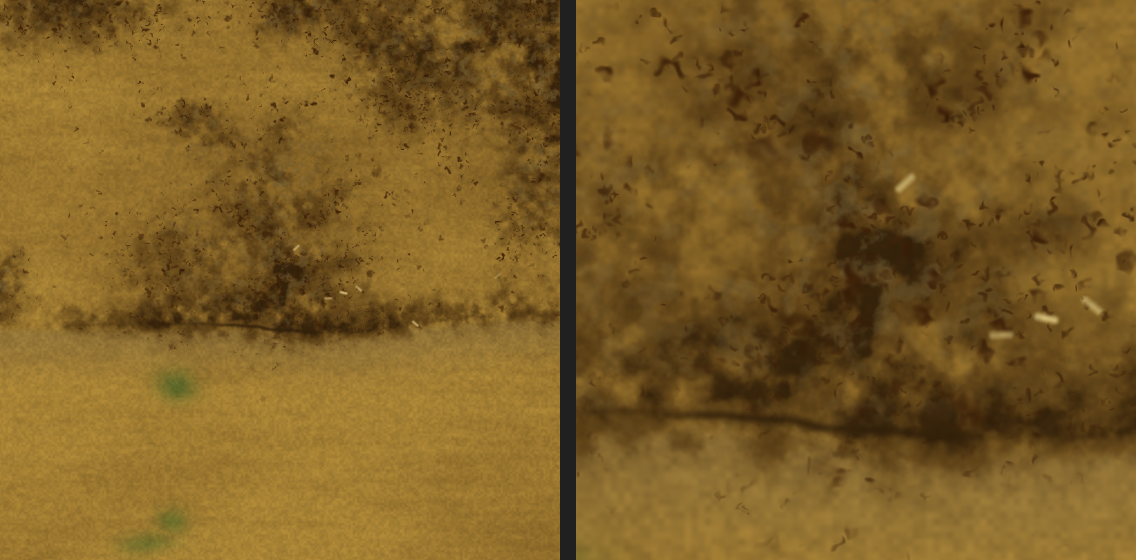
Left, the full canvas; right, a detail of the centre.
This texture is drawn by a Shadertoy shader. Its source:

```glsl
const vec3 OCHRE = vec3(0.655, 0.510, 0.205);
const vec3 TAN = vec3(0.530, 0.395, 0.150);
const vec3 UMBER = vec3(0.360, 0.250, 0.085);
const vec3 SOOT = vec3(0.190, 0.120, 0.035);
const vec3 RUST = vec3(0.225, 0.115, 0.025);
const vec3 ASH = vec3(0.450, 0.375, 0.215);
const vec3 GREEN = vec3(0.300, 0.390, 0.150);
const vec3 CREAM = vec3(0.780, 0.690, 0.430);

float hash(vec2 p) {
    vec3 q = fract(p.xyx * 0.1031);
    q += dot(q, q.yzx + 33.33);
    return fract((q.x + q.y) * q.z);
}

float noise(vec2 p) {
    vec2 i = floor(p), f = fract(p), e = vec2(0.0, 1.0);
    f = f * f * (3.0 - 2.0 * f);
    return mix(mix(hash(i), hash(i + e.yx), f.x), mix(hash(i + e), hash(i + 1.0), f.x), f.y);
}

float fbm(vec2 p) {
    float sum = 0.0, amp = 0.533;
    for (int i = 0; i < 4; i++, amp *= 0.5) {
        sum += amp * noise(p);
        p = mat2(1.6, 1.2, -1.2, 1.6) * p + 9.3;
    }
    return sum;
}

vec2 fbm2(vec2 p) { return vec2(fbm(p), fbm(p + 40.0)) - 0.5; }

// Soft elliptical patch: centre in xy, radii in zw
float blob(vec2 p, vec4 s) {
    vec2 d = (p - s.xy) / s.zw;
    return exp(-dot(d, d));
}

// Ragged specks whose chance follows the local density
float specks(vec2 p, float cells, float density, float seed) {
    vec2 q = p * cells + 0.8 * (vec2(noise(p * cells * 2.3), noise(p * cells * 2.3 + 31.0)) - 0.5);
    float cover = 0.0;
    for (int k = 0; k < 9; k++) {
        vec2 id = floor(q) + vec2(k % 3 - 1, k / 3 - 1);
        float chance = hash(id + seed + 5.0), size = hash(id + seed + 23.0);
        float d = length(q - id - vec2(hash(id + seed), hash(id + seed + 71.0))) / mix(0.22, 0.5, size * size);
        float present = smoothstep(chance, chance + 0.12, density) * mix(0.5, 1.0, hash(id + seed + 37.0));
        cover = max(cover, present * (1.0 - smoothstep(0.2, 1.25, d)));
    }
    return cover;
}

// Mould patches, each with a strength; spread widens them into a haze
float mould(vec2 p, float spread) {
    const vec4 shapes[11] = vec4[](
        vec4(0.37, 0.76, 0.09, 0.035), vec4(0.52, 0.68, 0.075, 0.08), vec4(0.52, 0.53, 0.11, 0.10),
        vec4(0.35, 0.54, 0.14, 0.11), vec4(0.82, 0.92, 0.19, 0.15), vec4(1.01, 0.85, 0.08, 0.22),
        vec4(0.53, 0.975, 0.055, 0.04), vec4(0.08, 1.01, 0.24, 0.10), vec4(0.0, 0.52, 0.027, 0.04),
        vec4(0.98, 0.67, 0.08, 0.11), vec4(0.66, 0.94, 0.07, 0.09));
    const float strengths[11] = float[](0.65, 0.8, 0.8, 0.45, 0.8, 0.8, 0.9, 0.6, 1.0, 0.5, 0.4);
    float clear = 1.0;
    for (int i = 0; i < 11; i++)
        clear *= 1.0 - strengths[i] * blob(p, shapes[i] * vec4(1.0, 1.0, spread, spread));
    return 1.0 - clear;
}

// Small pale slivers scattered near the middle
float slivers(vec2 p) {
    float cover = 0.0;
    for (float i = 0.0; i < 6.0; i++) {
        vec2 id = vec2(i, 17.0);
        vec2 d = p - vec2(0.45, 0.32) - vec2(hash(id), hash(id + 71.7)) * vec2(0.45, 0.25);
        float angle = (hash(id + 3.0) - 0.5) * 1.6;
        vec2 axis = vec2(cos(angle), sin(angle));
        d -= axis * clamp(dot(d, axis), -0.005, 0.005);
        cover = max(cover, smoothstep(0.004, 0.0, length(d)) * mix(0.3, 1.0, hash(id + 8.0)));
    }
    return cover;
}

void mainImage(out vec4 fragColor, in vec2 fragCoord) {
    vec2 p = fragCoord / iResolution.y;
    vec2 warp = fbm2(p * 9.0), ruffle = fbm2(p * 34.0);
    float cloud = fbm(p * 15.0 + warp * 2.0), mottle = fbm(p * 60.0);
    float density = mould(p + warp * 0.11 + ruffle * 0.045, 1.0);
    float haze = mould(p + warp * 0.08, 1.6);

    // Ochre ground with faint streaks, browner near the mould and edges
    float streak = fbm(p * vec2(7.0, 75.0) + warp * 2.0) - 0.5;
    float warmth = 0.75 + 1.1 * (fbm(p * vec2(3.0, 7.0)) - 0.5) + 0.6 * streak - 0.75 * haze;
    warmth -= 0.35 * smoothstep(0.5, 1.0, p.x) * smoothstep(0.4, 0.0, p.y);
    vec3 col = mix(TAN, OCHRE, clamp(warmth, 0.0, 1.0));

    // Seam: long brown shade above, short one below, a broken crack between
    float seamY = 0.422 - 0.012 * smoothstep(0.3, 0.6, p.x) + 0.03 * smoothstep(0.62, 0.95, p.x);
    float d = p.y - seamY + 0.012 * (fbm(p * vec2(16.0, 5.0)) - 0.5);
    float shade = d > 0.0 ? exp(-pow(d / 0.05, 2.0)) : exp(d / 0.022);
    float seam = shade * mix(0.45, 0.8, smoothstep(0.15, 0.4, p.x));
    float crack = exp(-pow(d / 0.003, 2.0)) * smoothstep(0.4, 0.7, fbm(p * vec2(8.0, 3.0) + 4.0));
    col = mix(col, ASH * 1.2, 0.45 * smoothstep(-0.12, -0.01, d) * smoothstep(0.0, -0.02, d));

    // Mould film broken up by cloud and mottle
    float film = (density + seam * 0.8) * (0.7 + 1.5 * (cloud - 0.5) + 1.5 * (mottle - 0.5));
    film += 0.35 * haze * (fbm(p * 24.0 + 60.0) - 0.35);
    col = mix(col, UMBER, 0.95 * smoothstep(0.05, 0.55, film));
    col = mix(col, SOOT, 0.9 * smoothstep(0.48, 0.95, film));
    col = mix(col, ASH, 0.6 * smoothstep(0.5, 0.72, fbm(p * 85.0 + 13.0)) * density);

    // Specks: coarse clusters, medium dots and fine pepper
    float upper = smoothstep(0.4, 0.5, p.y);
    float spread = (0.65 * density + 0.35 * haze + 0.3 * seam) * smoothstep(0.25, 0.7, cloud);
    float dots = specks(p, 48.0, 0.3 * spread + 0.004 + 0.012 * upper, 10.0);
    dots = max(dots, specks(p, 78.0, 0.75 * spread + 0.025 + 0.03 * upper, 50.0));
    dots = max(dots, specks(p, 125.0, 0.75 * spread + 0.03, 90.0) * 0.75);
    col = mix(col, RUST, dots * mix(0.5, 0.95, max(upper, spread)));
    col = mix(col, SOOT, 0.75 * crack * smoothstep(0.05, 0.45, p.x));

    // Green smudges and pale slivers
    vec2 g = p + warp * 0.03;
    float green = max(blob(g, vec4(0.315, 0.315, 0.034, 0.026)), 0.8 * blob(g, vec4(0.31, 0.065, 0.028, 0.024)));
    green = max(green, 0.7 * blob(g, vec4(0.265, 0.028, 0.045, 0.019)));
    col = mix(mix(col, GREEN, 0.8 * green), CREAM, slivers(p));

    // Fine surface grain
    float grain = noise(p * 250.0) + 0.7 * noise(p * 120.0 + 7.0) - 0.85;
    fragColor = vec4(clamp(col * (1.0 + 0.12 * grain), 0.0, 1.0), 1.0);
}
```
